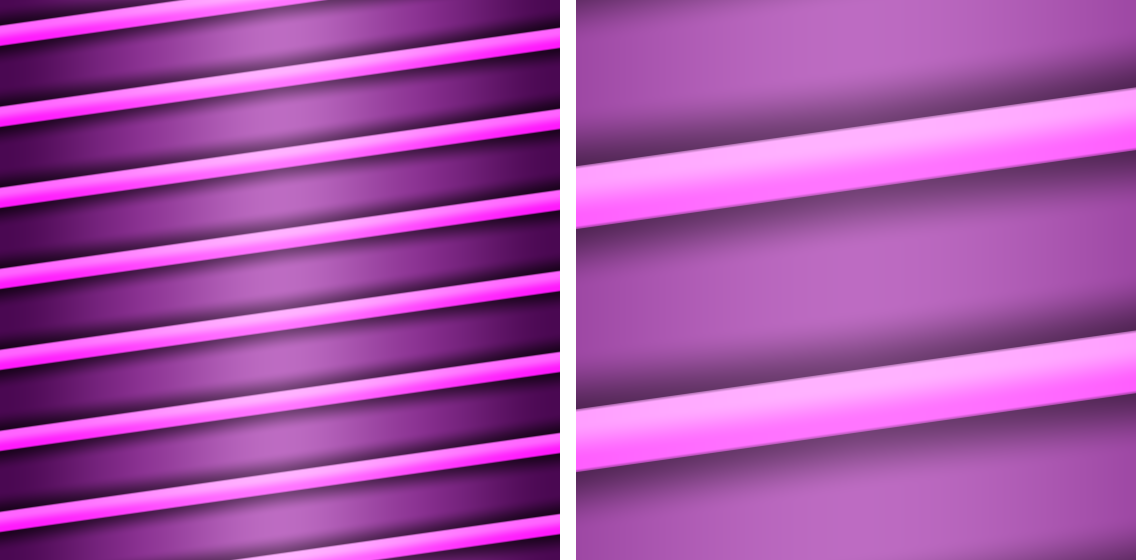
Left: the whole. Right: its middle third, enlarged.
A WebGL 2 fragment shader for this background:

```glsl
#version 300 es
precision highp float;
// Slanted glowing magenta tubes over shaded purple panels.
// One sheared coordinate is repeated with fract; each period holds a tube
// and a panel, both lit by a soft vertical glow down the canvas centre.

#define PERIOD 0.1447       // vertical distance between tubes
#define SLOPE 0.141         // rise of a tube across the canvas
#define TUBE_OFFSET 0.502   // height of one tube at the left side
#define TUBE_HALF 0.0187    // half the tube's vertical thickness
#define SHADOW_REACH 0.036  // how far a tube darkens its panels
#define RIM 0.0015          // thin darker outline of a tube

uniform vec2 u_resolution;
out vec4 fragColor;

const vec3 PANEL_DARK = vec3(0.29, 0.03, 0.32);
const vec3 PANEL_MID = vec3(0.53, 0.18, 0.56);
const vec3 PANEL_LIGHT = vec3(0.74, 0.42, 0.76);
const vec3 TUBE_LOW = vec3(1.0, 0.10, 0.99);
const vec3 TUBE_HIGH = vec3(1.0, 0.39, 1.0);
const vec3 TUBE_LOW_LIT = vec3(1.0, 0.46, 1.0);
const vec3 TUBE_HIGH_LIT = vec3(1.0, 0.70, 1.0);

// Signed height above the nearest tube's centre line
float heightFromTube(vec2 uv) {
    float row = (uv.y - TUBE_OFFSET - SLOPE * uv.x) / PERIOD;
    return (fract(row + 0.5) - 0.5) * PERIOD;
}

// Panel colour: three stops across, darkened toward the tubes
vec3 panelColor(float glow, float gap) {
    vec3 base = mix(PANEL_DARK, PANEL_MID, smoothstep(0.0, 0.55, glow));
    base = mix(base, PANEL_LIGHT, smoothstep(0.4, 1.0, glow));
    float light = smoothstep(-0.006, SHADOW_REACH, gap);
    return base * mix(mix(0.3, 0.58, glow), 1.0, light);
}

// Tube colour: pale upper half, saturated lower half
vec3 tubeColor(float glow, float height) {
    float upper = smoothstep(-0.65, 0.55, height / TUBE_HALF);
    float lit = smoothstep(0.0, 1.0, glow);
    return mix(mix(TUBE_LOW, TUBE_HIGH, upper),
               mix(TUBE_LOW_LIT, TUBE_HIGH_LIT, upper), lit);
}

void main() {
    vec2 uv = gl_FragCoord.xy / u_resolution;
    float pixel = 1.0 / u_resolution.y;
    float glow = 1.0 - abs(uv.x - 0.5) * 2.0;
    float height = heightFromTube(uv);
    float gap = abs(height) - TUBE_HALF;

    vec3 panel = panelColor(glow, gap);
    vec3 tube = tubeColor(glow, height);

    // Softly darker rim, then the antialiased tube over the panel
    float rim = smoothstep(-RIM - pixel, 0.0, gap);
    tube = mix(tube, mix(tube, panel, 0.45), rim);
    float cover = 1.0 - smoothstep(-0.7 * pixel, 0.7 * pixel, gap);
    fragColor = vec4(mix(panel, tube, cover), 1.0);
}
```
